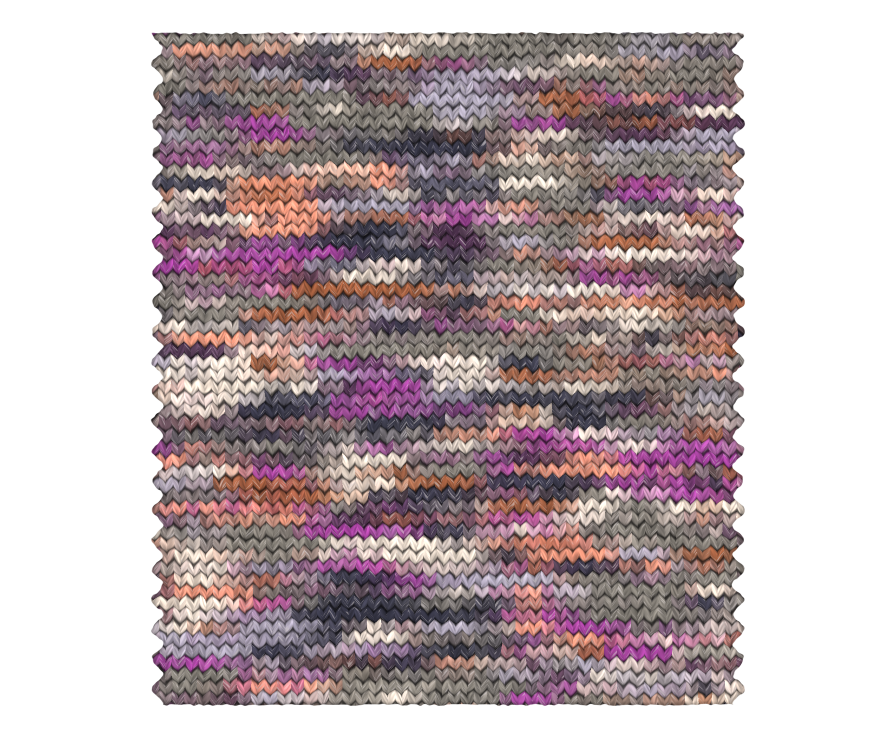
This texture is drawn by a Shadertoy shader. Its source:

```glsl
// A pinked swatch of stocking-stitch knit in speckled, space-dyed yarn on white.

const vec2  SWATCH_HALF  = vec2(0.401, 0.455); // all lengths in canvas heights
const float TOOTH_PERIOD = 0.0403;
const float TOOTH_DEPTH  = 0.015;
const vec2  STITCH       = vec2(0.0178, 0.0163); // column width, row height
const vec2  LEG          = vec2(0.0050, 0.0122); // half width, half length
const float LEG_TILT     = 0.56;
const vec2  DYE_RUN      = vec2(0.15, 0.42);     // dye changes per column, row
const float DYE_CONTRAST = 17.0;
const float GAP_LIGHT    = 0.40;
const vec3  SILVER       = vec3(0.80, 0.77, 0.77);
const vec3  BACKDROP     = vec3(1.0);

const int DYES = 8;
const vec3 DYE[DYES] = vec3[DYES](
    vec3(0.49, 0.47, 0.44),  // stone grey
    vec3(0.21, 0.21, 0.27),  // charcoal navy
    vec3(0.93, 0.87, 0.81),  // cream
    vec3(0.62, 0.36, 0.24),  // rust
    vec3(0.95, 0.60, 0.49),  // peach
    vec3(0.63, 0.25, 0.60),  // magenta
    vec3(0.31, 0.20, 0.31),  // plum
    vec3(0.65, 0.62, 0.69)); // lavender grey
const float DYE_BIAS[DYES] = float[DYES](2.4, 0.9, 1.5, 0.5, 0.0, 0.5, 0.2, 1.0);

float hash(vec2 p) {
    vec3 q = fract(p.xyx * 0.1031);
    q += dot(q, q.yzx + 33.33);
    return fract((q.x + q.y) * q.z);
}

float noise(vec2 p) {
    vec2 i = floor(p), f = fract(p);
    f = f * f * (3.0 - 2.0 * f);
    return mix(mix(hash(i), hash(i + vec2(1, 0)), f.x),
               mix(hash(i + vec2(0, 1)), hash(i + vec2(1, 1)), f.x), f.y);
}

// Soft vote between the dyes: broad pools plus runs within a single row.
vec3 yarnColor(vec2 stitch) {
    vec2 pool = vec2(stitch.x, stitch.y + 0.06 * stitch.x) * DYE_RUN;
    vec3 sum = vec3(0.0);
    float total = 0.0;
    for (int i = 0; i < DYES; i++) {
        vec2 seed = vec2(57.0, 91.0) * float(i + 3);
        float field = 0.60 * noise(pool + seed)
                    + 0.45 * noise(vec2(stitch.x * 0.21, stitch.y) + seed.yx)
                    + 0.12 * hash(stitch + seed);
        float weight = exp(DYE_CONTRAST * field + DYE_BIAS[i]);
        sum += weight * DYE[i];
        total += weight;
    }
    return sum / total;
}

// Slanted plump legs, mirrored about each column to form V stitches.
vec3 knit(vec2 p) {
    p += 0.006 * (vec2(noise(p * 9.0 + 40.0), noise(p * 7.0 + 80.0)) - 0.5);
    p += 0.003 * (vec2(noise(p * 75.0 + 90.0), noise(p * 75.0 + 150.0)) - 0.5);
    vec2 grid = p / STITCH + 100.0;
    float side = fract(grid.x) - 0.5;
    float halfColumn = floor(grid.x * 2.0);
    vec2 axis = vec2(sin(LEG_TILT), cos(LEG_TILT));
    float height = -9.0;
    vec2 along = vec2(0.0), id = vec2(0.0);
    for (int k = -1; k <= 1; k++) {
        vec2 leg = vec2(halfColumn, floor(grid.y) + float(k));
        vec2 d = vec2(abs(side) - 0.25, grid.y - leg.y - 0.5) * STITCH;
        d.y += 0.0035 * (hash(leg + 17.0) - 0.5);
        vec2 local = vec2(dot(d, vec2(axis.y, -axis.x)), dot(d, axis)) / LEG;
        float h = 1.0 - dot(local, local);
        if (h > height) { height = h; along = local; id = leg; }
    }

    // Plied strands and fine pale fibres run down the leg.
    vec3 color = yarnColor(vec2(floor(id.x * 0.5), id.y));
    float strand = noise(vec2(along.x * 2.6 + along.y * 0.7, along.y * 0.8) + id * 7.3);
    float fibre = noise(vec2(along.x * 5.0 - along.y * 1.5, along.y) + id * 11.7);
    color *= 0.78 + 0.46 * strand;
    color = mix(color, SILVER, 0.55 * smoothstep(0.66, 0.95, fibre));

    float light = mix(GAP_LIGHT, 1.08, smoothstep(-0.35, 0.65, height));
    light *= 0.95 + 0.10 * along.y + 0.14 * (hash(id + 5.0) - 0.5);
    return color * light;
}

// Signed distance to the cloth: straight top and bottom, zigzag sides.
float swatchEdge(vec2 p) {
    float tooth = abs(fract(p.y / TOOTH_PERIOD + 0.25) - 0.5) * 2.0;
    float rough = 0.003 * (noise(p * 160.0 + 200.0) - 0.5);
    float sides = abs(p.x) - SWATCH_HALF.x + TOOTH_DEPTH * smoothstep(0.04, 1.0, tooth);
    return max(0.75 * sides, abs(p.y) - SWATCH_HALF.y) + rough;
}

void mainImage(out vec4 fragColor, in vec2 fragCoord) {
    float pixel = 1.0 / iResolution.y;
    vec3 color = vec3(0.0);
    for (int s = 0; s < 4; s++) {
        vec2 offset = vec2(s & 1, s >> 1) * 0.5 - 0.25;
        vec2 p = (fragCoord + offset - 0.5 * iResolution.xy) * pixel;
        float edge = swatchEdge(p);
        float cover = 1.0 - smoothstep(-0.5 * pixel, 0.5 * pixel, edge);
        vec3 cloth = cover > 0.0 ? knit(p) : BACKDROP;
        cloth *= 1.0 - 0.22 * smoothstep(-0.006, 0.0, edge);
        color += 0.25 * mix(BACKDROP, cloth, cover);
    }
    fragColor = vec4(clamp(color, 0.0, 1.0), 1.0);
}
```
